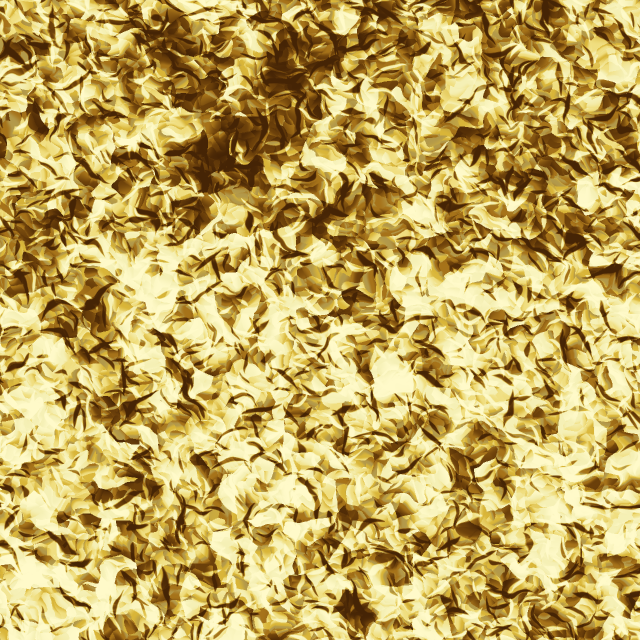
Write a WebGL 1 fragment shader that draws this texture.

```glsl
precision highp float;
// Crumpled gold foil: tilted shards, thin creases and glints under broad light and shade.
uniform vec2 u_resolution;

const vec3 SHADOW = vec3(0.27, 0.14, 0.02);
const vec3 UMBER  = vec3(0.42, 0.25, 0.04);
const vec3 AMBER  = vec3(0.65, 0.45, 0.10);
const vec3 OLIVE  = vec3(0.70, 0.60, 0.29);
const vec3 GOLD   = vec3(0.85, 0.71, 0.22);
const vec3 STRAW  = vec3(0.94, 0.87, 0.50);
const vec3 CREAM  = vec3(0.96, 0.94, 0.71);
const vec3 GLARE  = vec3(1.00, 0.98, 0.79);

const float BIG_SCALE    = 17.0;  // shards per canvas side
const float MID_SCALE    = 33.0;
const float FINE_SCALE   = 72.0;
const float CREASE_SCALE = 21.0;
const float GLINT_SCALE  = 30.0;
const float GRAIN_ANGLE  = -0.45; // mean direction, radians
const float GRAIN_SPREAD = 2.6;
const float WARP         = 0.016;
const float CONTRAST     = 2.7;
const float EXPOSURE     = 0.12;

vec3 hash3(vec2 cell, float seed) {
  vec3 q = fract(vec3(cell.xyx + seed * 17.3) * vec3(0.1031, 0.1030, 0.0973));
  q += dot(q, q.yxz + 33.33);
  return fract((q.xxy + q.yzz) * q.zyx);
}

// Smooth value noise, two channels, each 0 to 1
vec2 noise2(vec2 p, float seed) {
  vec2 i = floor(p), f = fract(p);
  f = f * f * (3.0 - 2.0 * f);
  vec2 low  = mix(hash3(i, seed).xy, hash3(i + vec2(1.0, 0.0), seed).xy, f.x);
  vec2 high = mix(hash3(i + vec2(0.0, 1.0), seed).xy, hash3(i + 1.0, seed).xy, f.x);
  return mix(low, high, f.y);
}

// Offset turned into the frame of a randomly oriented fold
vec2 foldFrame(vec2 d, float random) {
  float a = GRAIN_ANGLE + (random - 0.5) * GRAIN_SPREAD;
  float c = cos(a), s = sin(a);
  return vec2(c * d.x + s * d.y, c * d.y - s * d.x);
}

// Brightness of the nearest elongated shard, shaded across its width
float shards(vec2 p, float seed) {
  vec2 base = floor(p);
  float nearest = 1e3, tone = 0.0;
  for (int y = -1; y <= 1; y++) {
    for (int x = -1; x <= 1; x++) {
      vec2 cell = base + vec2(float(x), float(y));
      vec3 h = hash3(cell, seed);
      vec2 q = foldFrame(p - cell - h.xy, fract(h.x * 13.7 + h.y * 5.1));
      q *= vec2(0.72, 1.4);
      float dist = dot(q, q);
      if (dist < nearest) {
        nearest = dist;
        tone = h.z - 0.5 + q.y * (fract(h.z * 7.3) - 0.5) * 1.6;
      }
    }
  }
  return tone;
}

// Coverage of scattered, bent and tapered slivers
float slivers(vec2 p, float seed, float density, float width) {
  vec2 base = floor(p);
  float cover = 0.0;
  for (int y = -1; y <= 1; y++) {
    for (int x = -1; x <= 1; x++) {
      vec2 cell = base + vec2(float(x), float(y));
      vec3 h = hash3(cell, seed);
      vec2 q = foldFrame(p - cell - h.xy, fract(h.x * 9.1 + h.z * 6.7));
      q.y += (h.y - 0.5) * 1.4 * q.x * q.x;
      float reach = mix(0.35, 0.75, fract(h.y * 11.3));
      float taper = width * (1.0 - q.x * q.x / (reach * reach));
      float inside = smoothstep(0.03, -0.03, abs(q.y) - taper) * step(abs(q.x), reach);
      cover = max(cover, inside * step(h.z, density));
    }
  }
  return cover;
}

// Broad light: brighter below, with a shaded fold slanting down from the top
float broadLight(vec2 p) {
  float patches = noise2(p * 4.5, 1.0).x + 0.6 * noise2(p * 10.0, 2.0).y - 0.8;
  float foldX = 0.5 - 0.55 * (1.0 - p.y);
  float fold = exp(-pow((p.x - foldX) / 0.075, 2.0)) * smoothstep(0.58, 0.8, p.y);
  return 0.75 * patches - 0.75 * fold + 0.3 * (0.55 - p.y);
}

vec3 foilColour(float t) {
  vec3 c = mix(SHADOW, UMBER, smoothstep(0.0, 0.08, t));
  c = mix(c, AMBER, smoothstep(0.08, 0.22, t));
  c = mix(c, OLIVE, smoothstep(0.26, 0.36, t));
  c = mix(c, GOLD,  smoothstep(0.38, 0.50, t));
  c = mix(c, STRAW, smoothstep(0.52, 0.68, t));
  c = mix(c, CREAM, smoothstep(0.70, 0.86, t));
  return mix(c, GLARE, smoothstep(0.88, 1.0, t));
}

vec3 foil(vec2 p) {
  vec2 w = p + WARP * (noise2(p * 24.0, 3.0) - 0.5) + 0.5 * WARP * (noise2(p * 60.0, 4.0) - 0.5);
  float tone = EXPOSURE + broadLight(p) + shards(w * BIG_SCALE, 5.0);
  tone += 1.3 * shards(w * MID_SCALE, 6.0) + 0.8 * shards(w * FINE_SCALE, 7.0);
  tone += 0.9 * slivers(w * GLINT_SCALE, 8.0, 0.6, 0.09);
  tone -= 1.4 * slivers(w * CREASE_SCALE, 9.0, 0.5, 0.085);
  tone -= 1.1 * slivers(w * CREASE_SCALE * 1.8, 10.0, 0.5, 0.1);
  return foilColour(1.0 / (1.0 + exp(-CONTRAST * tone)));
}

void main() {
  float side = min(u_resolution.x, u_resolution.y);
  vec3 sum = vec3(0.0);
  // Four samples per pixel smooth the shard edges
  for (int i = 0; i < 4; i++) {
    vec2 corner = vec2(mod(float(i), 2.0), floor(float(i) * 0.5)) - 0.5;
    sum += foil((gl_FragCoord.xy + corner * 0.6) / side);
  }
  gl_FragColor = vec4(sum * 0.25, 1.0);
}
```
